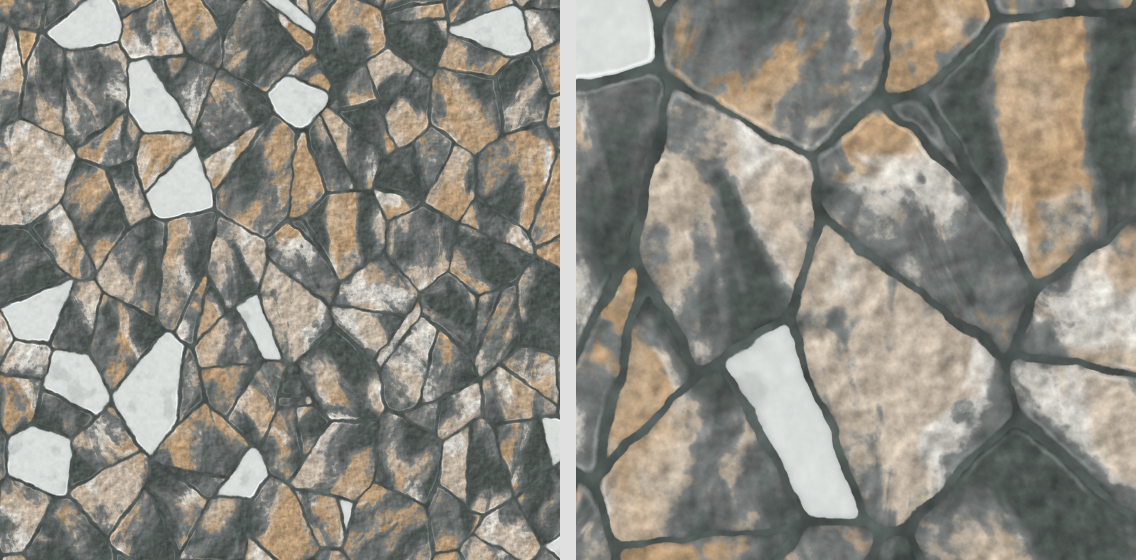
Left, the full canvas; right, a detail of the centre.
A WebGL 2 fragment shader for this texture:

```glsl
#version 300 es
precision highp float;
// Crazy paving wall: angular tan, stained and white stones set in dark joints.

uniform vec2 u_resolution;
out vec4 outColor;

const vec2 GRID = vec2(10.3, 8.2);     // stones across and up
const float JITTER = 0.95;
const float SIZE_SPREAD = 0.38;        // power-diagram weight range
const float SPLIT_SHARE = 0.36;        // stones broken in two
const float WHITE_SHARE = 0.125;
const float JOINT = 0.0023;            // half width of a joint
const float CORNER = 0.005;            // rounding of stone corners
const vec2 STREAK = vec2(21.0, 10.0);  // stain frequency across and along

const vec3 JOINT_COLOR = vec3(0.31, 0.34, 0.33);
const vec3 DARK = vec3(0.285, 0.315, 0.30);
const vec3 SLATE = vec3(0.455, 0.47, 0.465);
const vec3 TAN = vec3(0.71, 0.60, 0.47);
const vec3 BEIGE = vec3(0.75, 0.70, 0.635);
const vec3 PALE = vec3(0.83, 0.83, 0.81);
const vec3 WHITE = vec3(0.85, 0.87, 0.86);

// Three random values per lattice point
vec3 hash(vec2 cell, uint seed) {
    uvec3 v = uvec3(ivec3(ivec2(floor(cell)), int(seed))) * 1664525u + 1013904223u;
    v.x += v.y * v.z; v.y += v.z * v.x; v.z += v.x * v.y;
    v ^= v >> 16u;
    v.x += v.y * v.z; v.y += v.z * v.x; v.z += v.x * v.y;
    return vec3(v >> 8u) / 16777216.0;
}

float noise(vec2 p) {
    vec2 i = floor(p), f = fract(p);
    f = f * f * (3.0 - 2.0 * f);
    return mix(mix(hash(i, 7u).x, hash(i + vec2(1, 0), 7u).x, f.x),
               mix(hash(i + vec2(0, 1), 7u).x, hash(i + vec2(1, 1), 7u).x, f.x), f.y);
}

float fbm(vec2 p) {
    float sum = 0.0, amp = 0.5;
    for (int i = 0; i < 5; i++) {
        sum += amp * noise(p);
        p = mat2(0.8, 0.6, -0.6, 0.8) * p * 2.03 + 17.3;
        amp *= 0.5;
    }
    return sum / 0.97;
}

float smoothMin(float a, float b, float k) {
    float h = max(k - abs(a - b), 0.0) / k;
    return min(a, b) - 0.25 * h * h * k;
}

// Seed position (xy) and weight (z) of a stone
vec3 stoneSeed(vec2 cell) {
    vec3 h = hash(cell, 1u);
    return vec3(cell + 0.5 + JITTER * (h.xy - 0.5), SIZE_SPREAD * h.z);
}

float power(vec2 p, vec3 s) {
    return dot(p - s.xy, p - s.xy) - s.z;
}

// Distance to the stone's edge (canvas units); also returns its id
float stoneEdge(vec2 uv, out vec2 id) {
    vec2 p = uv * GRID, base = floor(p), bestCell = base;
    float best = 1e5;
    for (int k = 0; k < 25; k++) {
        vec2 cell = base + vec2(k % 5 - 2, k / 5 - 2);
        float d = power(p, stoneSeed(cell));
        if (d < best) { best = d; bestCell = cell; }
    }
    vec3 seed = stoneSeed(bestCell);
    float edge = 1.0;
    for (int k = 0; k < 25; k++) {
        vec2 cell = base + vec2(k % 5 - 2, k / 5 - 2);
        if (cell == bestCell) continue;
        vec3 other = stoneSeed(cell);
        float d = 0.5 * (power(p, other) - best) / length((other.xy - seed.xy) * GRID);
        edge = smoothMin(edge, d, CORNER);
    }
    // Some stones are cracked along a straight line
    id = bestCell * 2.0;
    vec3 h = hash(bestCell, 2u);
    if (h.x < SPLIT_SHARE) {
        vec2 normal = vec2(cos(h.y * 6.283), sin(h.y * 6.283));
        float side = dot(p - seed.xy, normal) + 0.4 * (h.z - 0.5);
        edge = smoothMin(edge, abs(side) / length(normal * GRID), CORNER);
        id.x += step(0.0, side);
    }
    return edge;
}

vec3 stoneColor(vec2 uv, vec2 id, float edge) {
    vec3 h = hash(id, 3u), g = hash(id, 4u);
    float grain = fbm(uv * 150.0), relief = fbm(uv * 75.0) - fbm(uv * 75.0 + vec2(-0.25, 0.25));
    if (h.x < WHITE_SHARE)
        return WHITE + 0.07 * (grain - 0.5) - 0.08 * smoothstep(0.6, 0.8, fbm(uv * 30.0 + 9.0));

    // Streaks lean a little differently on each stone
    float lean = (h.y - 0.5) * 1.7;
    vec2 q = mat2(cos(lean), sin(lean), -sin(lean), cos(lean)) * uv * STREAK + g.xy * 40.0;
    q += 0.7 * (vec2(noise(q * 1.7), noise(q * 1.7 + 31.0)) - 0.5);
    float stain = fbm(q) + 0.05 * exp(-edge / 0.006) + 0.22 * (grain - 0.5);
    float level = mix(0.42, 0.62, h.z);

    float warmth = smoothstep(0.32, 0.66, fbm(q * 0.8 + 53.0) + 0.45 * (g.z - 0.5));
    vec3 color = mix(BEIGE, TAN, warmth);
    color = mix(color, PALE, 0.8 * smoothstep(0.52, 0.68, fbm(q * 1.3 + 80.0)));
    color = mix(color, SLATE, smoothstep(level - 0.08, level + 0.03, stain));
    color = mix(color, DARK, 0.9 * smoothstep(level, level + 0.20, stain));
    return color * (1.0 + 0.38 * (grain - 0.5) + 0.6 * relief);
}

void main() {
    vec2 uv = gl_FragCoord.xy / u_resolution.y;
    float pixel = 1.0 / u_resolution.y;
    vec2 wobble = vec2(fbm(uv * 38.0), fbm(uv * 38.0 + 61.0)) - 0.5;
    vec2 id;
    float edge = stoneEdge(uv + 0.010 * wobble, id);
    float joint = JOINT * (0.5 + noise(uv * 30.0 + 5.0));

    vec3 color = stoneColor(uv, id, edge);
    // Worn pale rims, broken up along the edge
    float rim = exp(-pow((edge - joint - 0.002) / 0.0014, 2.0));
    color += 0.13 * rim * smoothstep(0.5, 0.75, noise(uv * 24.0 + 90.0));
    color *= 1.0 - 0.12 * exp(-max(edge - joint, 0.0) / 0.002);

    vec3 mortar = JOINT_COLOR * (0.65 + 0.7 * fbm(uv * 70.0));
    color = mix(mortar, color, smoothstep(joint - pixel, joint + pixel, edge));
    outColor = vec4(color, 1.0);
}
```
